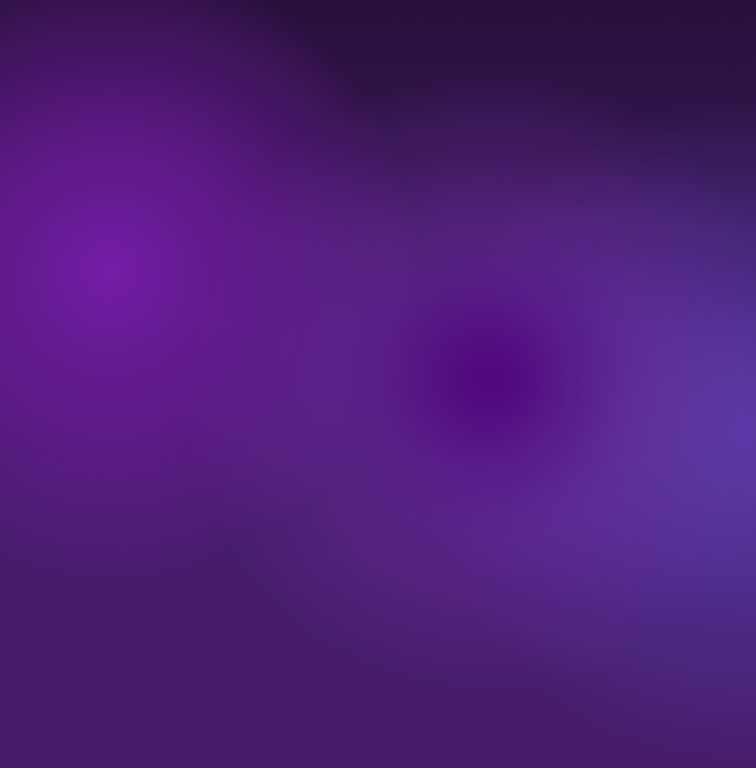
Reproduce this background procedurally as a WebGL 2 fragment shader.

```glsl
#version 300 es
precision highp float;
// Soft violet, indigo and blue glows over a dark purple vertical gradient.

uniform vec2 u_resolution;
out vec4 fragColor;

// Opacity of a round glow: 1 at its centre, 0 at its radius.
float glow(vec2 p, vec2 center, float radius) {
    return clamp(1.0 - distance(p, center) / radius, 0.0, 1.0);
}

float hash(vec2 p) {
    return fract(sin(dot(p, vec2(12.9898, 78.233))) * 43758.5453);
}

void main() {
    vec2 p = gl_FragCoord.xy / u_resolution.y;

    // Backdrop, darkest along the top
    vec3 color = mix(vec3(0.275, 0.110, 0.420), vec3(0.165, 0.063, 0.240),
                     clamp((p.y - 0.27) / 0.73, 0.0, 1.0));

    // Orchid glow on the left
    float orchid = pow(glow(p, vec2(0.143, 0.648), 0.404), 0.87);
    color = mix(color, vec3(0.451, 0.110, 0.650), orchid);

    // Blue glow at the right edge
    color = mix(color, vec3(0.345, 0.235, 0.660), glow(p, vec2(0.970, 0.440), 0.430));

    // Central disc: indigo core turning to a paler violet rim
    vec2 core = vec2(0.638, 0.505);
    vec3 disc = mix(vec3(0.320, 0.030, 0.510), vec3(0.424, 0.172, 0.635),
                    smoothstep(0.0, 0.235, distance(p, core)));
    color = mix(color, disc, glow(p, core, 0.404));

    // Faint dither against banding
    color += (hash(gl_FragCoord.xy) - 0.5) / 255.0;
    fragColor = vec4(color, 1.0);
}
```
